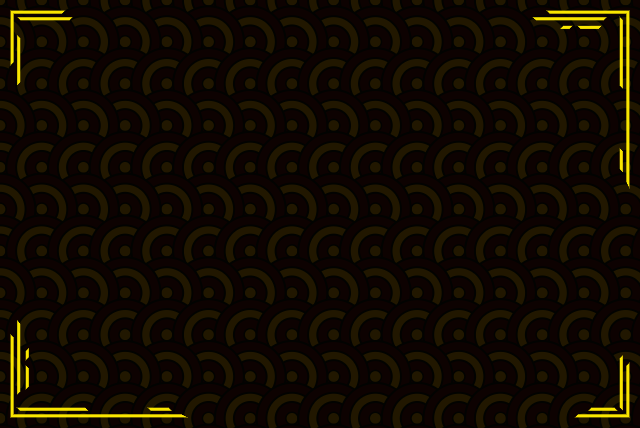
This pattern is drawn by a Shadertoy shader. Its source:

```glsl
// Overlapping dim ringed scales on black, framed by bright slanted corner bars.
#define GRID vec2(768.0, 512.0)
#define PITCH 50.05
#define SCALE_RADIUS 43.7
#define BAR_WIDTH 3.7
#define OUTER_INSET 12.7
#define INNER_INSET 20.6
#define DETAIL_INSET 30.9
#define MAROON vec3(0.050, 0.006, 0.002)
#define OUTLINE vec3(0.008, 0.010, 0.002)
#define OLIVE vec3(0.130, 0.092, 0.000)
#define BRIGHT vec3(0.980, 0.900, 0.000)

// Soft coverage of a ring between two radii
float ring(float r, float inner, float outer, float px) {
    return clamp((r - inner) / px + 0.5, 0.0, 1.0)
         * clamp((outer - r) / px + 0.5, 0.0, 1.0);
}

// Concentric colours of one scale
vec3 scaleColor(float r, float px) {
    vec3 col = OUTLINE;
    col = mix(col, MAROON, ring(r, 8.2, 18.4, px));
    col = mix(col, MAROON, ring(r, 31.8, 41.3, px));
    col = mix(col, OLIVE, ring(r, 20.8, 29.5, px));
    return mix(col, OLIVE, ring(r, -9.0, 6.4, px));
}

// Lower rows cover upper rows; the sideways overlap flips on every row
vec3 scales(vec2 q, float px) {
    vec2 base = floor(q / PITCH);
    vec3 col = OUTLINE;
    for (int j = 0; j < 2; j++) {
        float row = base.y + float(j);
        bool leftOnTop = mod(row, 2.0) > 0.5;
        for (int i = 0; i < 2; i++) {
            float side = leftOnTop ? float(1 - i) : float(i);
            float r = length(q - vec2(base.x + side, row) * PITCH);
            float cover = clamp((SCALE_RADIUS - r) / px + 0.5, 0.0, 1.0);
            col = mix(col, scaleColor(r, px), cover);
        }
    }
    return col;
}

// Distance to a bar along x; span gives its ends, slant their slopes
float bar(vec2 p, float inset, vec2 span, vec2 slant) {
    float across = p.y - inset;
    vec2 ends = span + slant * across;
    float along = max(ends.x - p.x, p.x - ends.y);
    return max(along, abs(across - 0.5 * BAR_WIDTH) - 0.5 * BAR_WIDTH);
}

// Corner with two equal arms and an inner bar on each
float shortCorner(vec2 p, vec2 innerSpan) {
    vec2 arm = vec2(OUTER_INSET, 78.0);
    float d = min(bar(p, OUTER_INSET, arm, vec2(0, -1)),
                  bar(p.yx, OUTER_INSET, arm, vec2(0, -1)));
    d = min(d, bar(p, INNER_INSET, vec2(21, 87), vec2(1, -1)));
    return min(d, bar(p.yx, INNER_INSET, innerSpan, vec2(1, -1)));
}

// Corner with one long arm and broken inner bars
float longCorner(vec2 p) {
    float d = bar(p, OUTER_INSET, vec2(OUTER_INSET, 112), vec2(0, -1));
    d = min(d, bar(p.yx, OUTER_INSET, vec2(OUTER_INSET, 225), vec2(0, -2)));
    d = min(d, bar(p, INNER_INSET, vec2(40, 129), vec2(1, -1.2)));
    d = min(d, bar(p, DETAIL_INSET, vec2(81, 92), vec2(1, 1)));
    d = min(d, bar(p, DETAIL_INSET, vec2(46, 75), vec2(1, -1)));
    d = min(d, bar(p.yx, INNER_INSET, vec2(24, 106), vec2(-1)));
    return min(d, bar(p.yx, INNER_INSET, vec2(181, 206), vec2(-1)));
}

void mainImage(out vec4 fragColor, in vec2 fragCoord) {
    // Design grid with y pointing down
    vec2 uv = fragCoord / iResolution.xy;
    vec2 q = vec2(uv.x, 1.0 - uv.y) * GRID;
    vec2 far = GRID - q;
    float px = GRID.y / iResolution.y;

    vec3 col = scales(q, px);

    // Opposite corners share a shape, turned to face inwards
    float frame = min(shortCorner(q, vec2(42, 102)),
                      shortCorner(far.yx, vec2(27, 62)));
    frame = min(frame, longCorner(vec2(far.x, q.y)));
    frame = min(frame, longCorner(vec2(far.y, q.x)));
    col = mix(col, BRIGHT, clamp(0.5 - frame / px, 0.0, 1.0));

    fragColor = vec4(col, 1.0);
}
```
